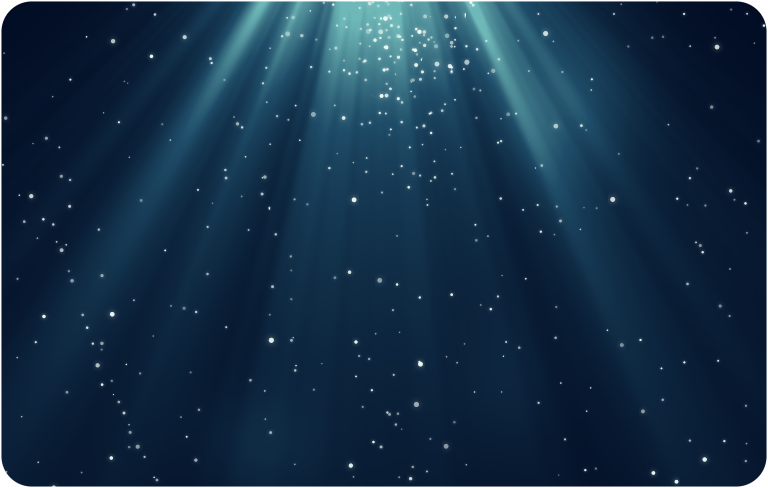
Reproduce this background procedurally as a WebGL 1 fragment shader.

```glsl
precision highp float;
// Deep water panel: light shafts fanning down from above through drifting bright motes.
uniform vec2 u_resolution;

// Lengths are in canvas heights: x from the centre, y down from the top.
const vec2 SOURCE = vec2(-0.01, -0.41);
const vec3 ABYSS = vec3(0.006, 0.050, 0.140);
const vec3 WATER = vec3(0.120, 0.300, 0.410);
const vec3 SHAFT = vec3(0.430, 0.720, 0.720);
const vec3 MOTE = vec3(0.930, 0.980, 0.960);
const vec3 PAGE = vec3(1.0);
const float CORNER = 0.062;
const float INSET = 0.003;
const float AMBIENT = 0.60;
const float AMBIENT_FADE = 1.85;
const float SHAFT_FADE = 1.9;
const float STREAKS = 0.34;

float hash(vec2 p) {
  return fract(sin(dot(p, vec2(127.1, 311.7))) * 43758.545);
}

float noise(float x) {
  float i = floor(x);
  float f = fract(x);
  return mix(hash(vec2(i, 3.0)), hash(vec2(i + 1.0, 3.0)), f * f * (3.0 - 2.0 * f));
}

float bell(float x, float width) {
  x /= width;
  return exp(-x * x);
}

float glow(vec2 p, vec2 centre, vec2 size) {
  vec2 d = (p - centre) / size;
  return exp(-dot(d, d));
}

// Shafts depend on the slope of the line back to the light source.
float shafts(float slope, float depth) {
  float blur = 1.0 + 0.5 * depth;
  float beams = 0.56 * bell(slope + 0.58, 0.055 * blur)
    + 0.20 * bell(slope + 0.40, 0.035 * blur)
    + 0.14 * bell(slope + 0.16, 0.060 * blur)
    + 0.46 * bell(slope - 0.46, 0.036 * blur)
    + 0.14 * bell(slope - 0.60, 0.120)
    + 0.10 * bell(slope + 0.80, 0.050)
    - 0.14 * bell(slope + 0.265, 0.045)
    - 0.18 * bell(slope - 0.335, 0.050);
  return beams * exp(-SHAFT_FADE * depth);
}

float waterLight(vec2 p) {
  vec2 ray = p - SOURCE;
  float slope = ray.x / ray.y;
  float streak = 0.6 * noise(slope * 17.0 + 40.0) + 0.4 * noise(slope * 43.0 + 90.0);
  float ambient = AMBIENT * exp(-AMBIENT_FADE * p.y) * bell(slope, 0.78);
  float light = ambient * (1.0 + STREAKS * (2.0 * streak - 1.0));
  light += shafts(slope, p.y);
  light += 0.34 * glow(p, vec2(0.02, 0.0), vec2(0.32, 0.19));
  light += 0.24 * glow(p, vec2(0.38, 0.22), vec2(0.13, 0.15));
  light += 0.10 * glow(p, vec2(-0.26, 0.91), vec2(0.13, 0.11));
  light += 0.06 * glow(p, vec2(0.24, 0.79), vec2(0.10, 0.13));
  return max(light, 0.0);
}

// One jittered mote per grid cell, kept with the given chance.
float motes(vec2 p, float cell, float radius, float chance, float seed) {
  vec2 id = floor(p / cell);
  vec2 key = id + seed;
  float size = radius * mix(0.45, 1.0, hash(key + 5.3));
  vec2 jitter = vec2(hash(key + 1.7), hash(key + 8.1));
  vec2 centre = (id + mix(vec2(0.25), vec2(0.75), jitter)) * cell;
  float d = length(p - centre);
  float pixel = 1.0 / u_resolution.y;
  float disc = 1.0 - smoothstep(size - 0.7 * pixel, size + 0.7 * pixel, d);
  float halo = 0.18 * bell(d, size * 1.8);
  float shine = mix(0.4, 1.0, hash(key + 12.9));
  return step(hash(key), chance) * shine * max(disc, halo);
}

float allMotes(vec2 p) {
  float cluster = glow(p, vec2(0.02, 0.07), vec2(0.12, 0.16));
  float spread = glow(p, vec2(0.0, 0.24), vec2(0.30, 0.24));
  float sum = motes(p, 0.150, 0.0055, 0.28, 31.0);
  for (int i = 0; i < 3; i++) {
    float n = float(i);
    sum += motes(p + 0.013 * n, 0.055 + 0.012 * n, 0.0027, 0.17 + 0.25 * spread, 7.0 + 19.0 * n);
    sum += motes(p + 0.009 * n, 0.022 + 0.006 * n, 0.0034 + 0.0011 * n, 0.55 * cluster, 83.0 + 23.0 * n);
  }
  return min(sum, 1.0);
}

float panelDistance(vec2 p, float aspect) {
  vec2 halfSize = vec2(0.5 * aspect, 0.5) - INSET;
  vec2 q = abs(p - vec2(0.0, 0.5)) - halfSize + CORNER;
  return length(max(q, 0.0)) + min(max(q.x, q.y), 0.0) - CORNER;
}

void main() {
  float pixel = 1.0 / u_resolution.y;
  float aspect = u_resolution.x * pixel;
  vec2 p = vec2(gl_FragCoord.x * pixel - 0.5 * aspect, 1.0 - gl_FragCoord.y * pixel);

  // Water colour from dark to lit, then motes.
  float light = waterLight(p);
  vec3 color = mix(ABYSS, WATER, clamp(2.0 * light, 0.0, 1.0));
  color = mix(color, SHAFT, clamp(2.0 * light - 1.0, 0.0, 1.0));
  color = mix(color, MOTE, allMotes(p));

  // Rounded panel edge.
  float outside = smoothstep(-0.7 * pixel, 0.7 * pixel, panelDistance(p, aspect));
  gl_FragColor = vec4(mix(color, PAGE, outside), 1.0);
}
```
